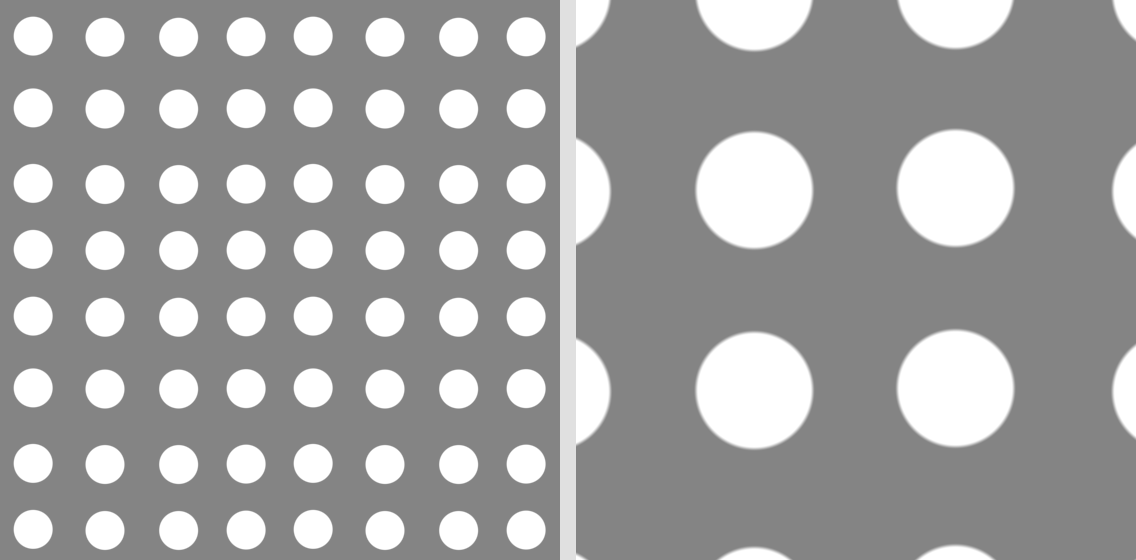
Left: the whole. Right: its middle third, enlarged.
Give the GLSL for this pattern, as a Shadertoy shader.

```glsl
// White dots on flat grey: an uneven four by four group, repeated twice each way.

// Shortest offset between two points on a tile that wraps at 1.
vec2 wrappedOffset(vec2 a, vec2 b) {
    return fract(a - b + 0.5) - 0.5;
}

// Signed distance to the nearest dot, in units of one group.
float dotField(vec2 p) {
    vec4 columns = vec4(0.1185, 0.375, 0.638, 0.879);
    vec4 rows = vec4(0.1094, 0.345, 0.6146, 0.871);
    vec4 columnDrop = vec4(0.0, 0.004, 0.004, 0.0025);
    float nearest = 1.0;
    for (int i = 0; i < 4; i++) {
        for (int j = 0; j < 4; j++) {
            vec2 center = vec2(columns[i], rows[j] - columnDrop[i]);
            nearest = min(nearest, length(wrappedOffset(p, center)));
        }
    }
    return nearest - 0.0695;
}

void mainImage(out vec4 fragColor, in vec2 fragCoord) {
    vec2 groupPos = 2.0 * fragCoord / iResolution.xy;

    // Slightly soft rim, never thinner than a pixel.
    float softness = max(0.003, 1.5 / iResolution.y);
    float coverage = 1.0 - smoothstep(-softness, softness, dotField(groupPos));

    fragColor = vec4(mix(vec3(0.518), vec3(1.0), coverage), 1.0);
}
```
